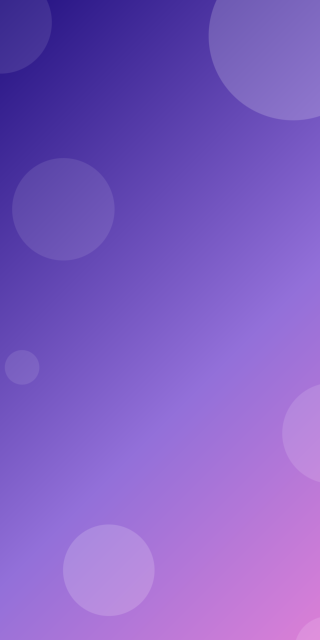
A WebGL 1 fragment shader for this background:

```glsl
precision highp float;

uniform vec2 u_resolution;

const vec3 INDIGO = vec3(0.13, 0.06, 0.50);
const vec3 VIOLET = vec3(0.573, 0.437, 0.85);
const vec3 ORCHID = vec3(0.86, 0.50, 0.84);
const vec3 VEIL = vec3(1.0);
const float VIOLET_STOP = 0.61;

// Three-stop linear gradient
vec3 threeStops(float t, float middle, vec3 first, vec3 second, vec3 third) {
  vec3 lower = mix(first, second, clamp(t / middle, 0.0, 1.0));
  return mix(lower, third, clamp((t - middle) / (1.0 - middle), 0.0, 1.0));
}

// Translucent disc with a smooth rim
vec3 addDisc(vec3 base, vec2 p, vec2 center, float radius, float alpha, float soft) {
  float distanceToRim = length(p - center) - radius;
  float coverage = 1.0 - smoothstep(-soft, soft, distanceToRim);
  return mix(base, VEIL, alpha * coverage);
}

void main() {
  // Height is one unit; x is measured from the left edge
  vec2 p = gl_FragCoord.xy / u_resolution.y;
  float width = u_resolution.x / u_resolution.y;
  float soft = 0.75 / u_resolution.y;

  // Diagonal from the upper left to the lower right
  float diagonal = (p.x + 1.0 - p.y) / (width + 1.0);
  vec3 color = threeStops(diagonal, VIOLET_STOP, INDIGO, VIOLET, ORCHID);

  // Discs along the left side
  color = addDisc(color, p, vec2(0.001, 0.965), 0.080, 0.10, soft);
  color = addDisc(color, p, vec2(0.099, 0.673), 0.080, 0.10, soft);
  color = addDisc(color, p, vec2(0.0345, 0.426), 0.027, 0.10, soft);
  color = addDisc(color, p, vec2(0.170, 0.109), 0.0715, 0.17, soft);

  // Discs cut by the right edge
  color = addDisc(color, p, vec2(width - 0.042, 0.944), 0.132, 0.19, soft);
  color = addDisc(color, p, vec2(width + 0.020, 0.323), 0.079, 0.13, soft);
  color = addDisc(color, p, vec2(width + 0.013, -0.016), 0.053, 0.13, soft);

  gl_FragColor = vec4(color, 1.0);
}
```
